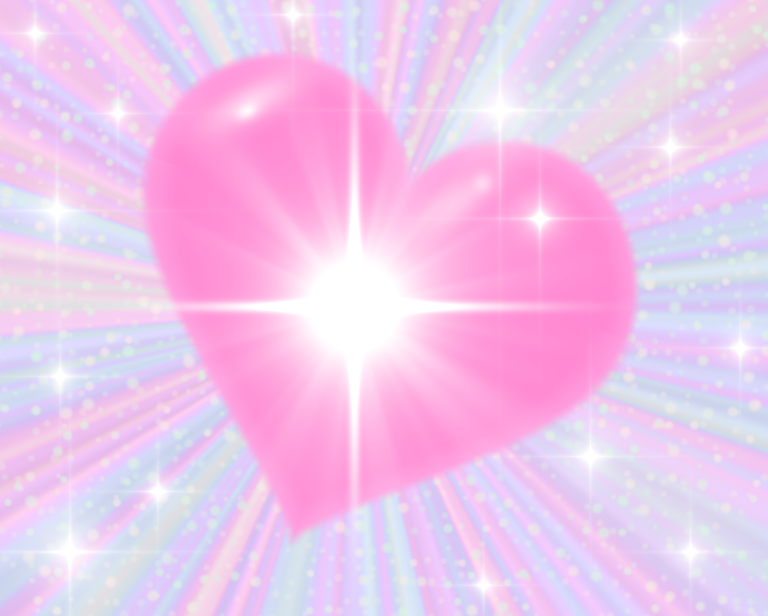
Reproduce this background procedurally as a Shadertoy shader.

```glsl
// A glowing pink heart over pastel light rays, soft confetti dots and white star sparkles.
const float TAU = 6.28319;

float hash(vec2 p) {
    return fract(sin(dot(p, vec2(127.1, 311.7))) * 43758.5);
}

// Smooth noise around the circle; turn runs from 0 to 1 and wraps without a seam.
float rayNoise(float turn, float count, float seed) {
    float x = turn * count, cell = floor(x);
    float a = hash(vec2(mod(cell, count), seed));
    float b = hash(vec2(mod(cell + 1.0, count), seed));
    return mix(a, b, smoothstep(0.0, 1.0, x - cell));
}

// Approximate signed distance to a heart standing on its tip at the origin.
float heartDistance(vec2 p) {
    p.x = abs(p.x);
    if (p.y > 0.513) {
        return (length((p - vec2(0.192, 0.513)) / vec2(0.218, 0.248)) - 1.0) * 0.23;
    }
    float rise = pow(max(p.y, 0.0) / 0.513, 1.2);
    return 0.75 * (p.x - 0.41 * sin(rise * TAU / 4.0)) + max(-p.y, 0.0);
}

// Soft stretched spot, used for reflections and tinted areas.
float gloss(vec2 p, float angle, vec2 size) {
    float c = cos(angle), s = sin(angle);
    vec2 q = vec2(c * p.x + s * p.y, c * p.y - s * p.x) / size;
    return exp(-dot(q, q));
}

// Bright core, halo and four thin arms.
float sparkle(vec2 p, float size) {
    float r2 = dot(p, p) / (size * size);
    vec2 a = abs(p);
    float arms = exp(-a.y / 0.003 - a.x / (0.12 * size))
               + exp(-a.x / 0.003 - a.y / (0.12 * size));
    return 0.45 * exp(-r2 / 0.0007) + 0.45 * exp(-r2 / 0.004) + 0.55 * arms;
}

// Jittered dots on a grid: rgb is the tint, a is the coverage.
vec4 confetti(vec2 p, float cells, float seed) {
    vec2 home = floor(p * cells);
    vec4 dots = vec4(0.0);
    for (int j = -1; j <= 1; j++) {
        for (int i = -1; i <= 1; i++) {
            vec2 id = home + vec2(i, j);
            vec2 centre = id + 0.15 + 0.7 * vec2(hash(id + seed), hash(id + seed + 17.0));
            float radius = mix(0.16, 0.28, hash(id + seed + 31.0));
            float cover = 1.0 - smoothstep(radius * 0.4, radius * 1.3, length(p * cells - centre));
            cover *= step(0.4, hash(id + seed + 47.0)) * 0.75;
            vec3 tint = mix(vec3(0.82, 0.98, 0.88), vec3(1.0, 0.92, 0.9), hash(id + seed + 59.0));
            if (cover > dots.a) dots = vec4(tint, cover);
        }
    }
    return dots;
}

void mainImage(out vec4 fragColor, in vec2 fragCoord) {
    vec2 p = fragCoord / iResolution.y;
    p.x *= 1.25 * iResolution.y / iResolution.x;
    vec2 fromGlow = p - vec2(0.577, 0.502);
    float r = length(fromGlow);
    float turn = atan(fromGlow.y, fromGlow.x) / TAU + 0.5;

    // Pastel rays, mostly lavender
    float hue = 0.35 * rayNoise(turn, 40.0, 1.0) + 0.65 * rayNoise(turn, 120.0, 2.0)
              + 0.4 * rayNoise(turn, 250.0, 3.0) - 0.47;
    vec3 color = vec3(0.885, 0.815, 0.93)
               + vec3(0.07, 0.065, 0.045) * cos(TAU * (hue + vec3(0.0, 0.36, 0.68)));
    color += 0.07 * (rayNoise(turn, 190.0, 4.0) - 0.4);

    // Broad mint and peach tints
    float mint = gloss(p - vec2(0.98, 0.85), 0.5, vec2(0.22, 0.13))
               + 0.6 * gloss(p - vec2(0.1, 0.55), 0.0, vec2(0.2, 0.1));
    float peach = gloss(p - vec2(1.08, 0.2), -0.6, vec2(0.25, 0.12));
    color = mix(color, vec3(0.88, 0.92, 0.91), 0.5 * mint);
    color = mix(color, vec3(0.95, 0.87, 0.9), 0.4 * peach);

    // Confetti dots
    vec4 large = confetti(p, 25.0, 3.0);
    vec4 small = confetti(p + 0.4, 36.0, 90.0);
    color = mix(color, small.rgb, small.a * 0.45);
    color = mix(color, large.rgb, large.a * 0.8);

    // Tilted, slightly sheared heart with light streaks
    vec2 fromTip = p - vec2(0.475, 0.12);
    fromTip += vec2(0.025, 0.04) * fromTip.yx;
    vec2 heartPoint = vec2(dot(fromTip, vec2(0.944, -0.33)), dot(fromTip, vec2(0.33, 0.944)));
    float d = heartDistance(heartPoint);
    vec3 pink = mix(vec3(1.0, 0.53, 0.82), vec3(1.0, 0.61, 0.87), smoothstep(-0.05, 0.0, d));
    float streak = 0.65 * rayNoise(turn, 30.0, 7.0) + 0.35 * rayNoise(turn, 70.0, 8.0);
    pink = mix(pink, vec3(1.0, 0.86, 0.96), 0.6 * smoothstep(0.25, 0.95, streak) * exp(-r * r / 0.09));
    color = mix(color, pink, 1.0 - smoothstep(-0.012, 0.011, d));

    // Glossy reflections
    float shine = 0.6 * gloss(p - vec2(0.41, 0.835), 0.46, vec2(0.08, 0.03))
                + 0.45 * gloss(p - vec2(0.742, 0.672), 0.68, vec2(0.08, 0.03))
                + 0.4 * gloss(p - vec2(0.402, 0.818), 0.46, vec2(0.018, 0.012))
                + 0.3 * gloss(p - vec2(0.787, 0.702), 0.68, vec2(0.016));

    // Central burst with its long cross
    vec2 a = abs(fromGlow);
    float burst = 1.15 * exp(-pow(r / 0.115, 2.0)) + 0.25 * exp(-r * r / 0.045);
    burst += 0.9 * exp(-pow(a.y / 0.009, 2.0) - pow(a.x / 0.31, 3.0));
    burst += 0.9 * exp(-pow(a.x / 0.009, 2.0) - pow(a.y / 0.34, 3.0));

    // Star sparkles: position and size
    vec3 stars[15] = vec3[15](
        vec3(0.814, 0.821, 1.2), vec3(0.114, 0.104, 1.2), vec3(0.093, 0.658, 0.7),
        vec3(0.961, 0.259, 0.65), vec3(0.879, 0.645, 0.6), vec3(1.091, 0.761, 0.5),
        vec3(1.205, 0.435, 0.5), vec3(1.124, 0.104, 0.5), vec3(0.257, 0.202, 0.5),
        vec3(0.098, 0.389, 0.5), vec3(0.192, 0.816, 0.4), vec3(0.057, 0.946, 0.4),
        vec3(0.477, 0.976, 0.45), vec3(1.108, 0.935, 0.4), vec3(0.787, 0.05, 0.4));
    float light = shine + burst;
    for (int i = 0; i < 15; i++) light += sparkle(p - stars[i].xy, stars[i].z);

    fragColor = vec4(mix(color, vec3(1.0), clamp(light, 0.0, 1.0)), 1.0);
}
```
